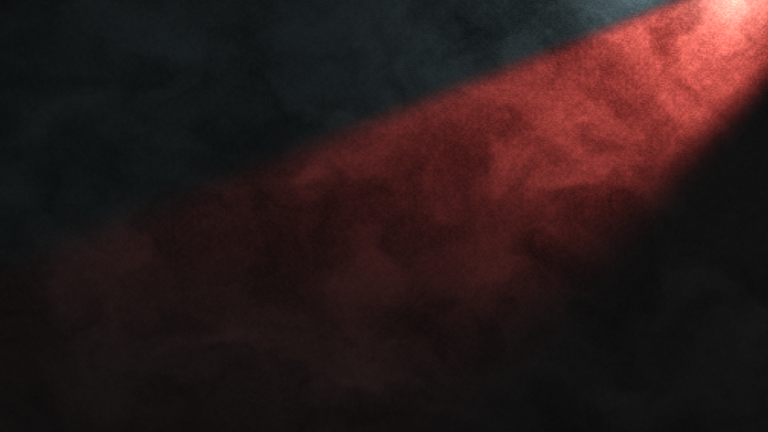
This background is drawn by a Shadertoy shader. Its source:

```glsl
// A red spotlight beam falls from the upper right across a dark, worn wall.
// Two soft half-planes bound the beam; its light fades with distance, while
// layered value noise gives the cloudy stains and the fine plaster grain.

#define APEX vec2(2.16, 1.23)      // where the beam edges would meet
#define LAMP vec2(1.69, 1.02)      // brightest spot, in canvas heights
#define UPPER_SLOPE 0.39
#define LOWER_SLOPE 1.15
#define BEAM_POWER 0.90
#define BEAM_FALLOFF 1.62
#define STAIN_DEPTH 1.35
#define GRAIN_DEPTH 0.20
#define WALL_COOL vec3(0.070, 0.084, 0.088)
#define WALL_DARK vec3(0.071, 0.069, 0.070)
#define HAZE_COLOR vec3(0.20, 0.25, 0.265)

float hash(vec2 p) {
    return fract(sin(dot(p, vec2(127.1, 311.7))) * 43758.545);
}

float valueNoise(vec2 p) {
    vec2 cell = floor(p);
    vec2 f = fract(p);
    f = f * f * (3.0 - 2.0 * f);
    float low = mix(hash(cell), hash(cell + vec2(1.0, 0.0)), f.x);
    float high = mix(hash(cell + vec2(0.0, 1.0)), hash(cell + 1.0), f.x);
    return mix(low, high, f.y);
}

float fbm(vec2 p) {
    float sum = 0.0;
    float weight = 0.5;
    for (int i = 0; i < 6; i++) {
        sum += weight * valueNoise(p);
        p = mat2(1.6, 1.2, -1.2, 1.6) * p + 7.3;
        weight *= 0.52;
    }
    return sum;
}

// Fine grain: isotropic specks plus short fibres along two diagonals
float plasterGrain(vec2 p) {
    vec2 rising = vec2(p.x + p.y, p.y - p.x) * 0.707;
    float specks = valueNoise(p * 283.0) - 0.5;
    float fibres = valueNoise(rising * vec2(90.0, 230.0))
                 + valueNoise(rising * vec2(230.0, 90.0) + 31.0) - 1.0;
    return 1.1 * specks + 0.7 * fibres;
}

// Signed distance to a line through the apex, positive above it
float aboveLine(vec2 p, float slope) {
    return dot(p - APEX, normalize(vec2(-slope, 1.0)));
}

void mainImage(out vec4 fragColor, in vec2 fragCoord) {
    // One unit is the canvas height; x is fitted to a 16:9 frame
    vec2 p = fragCoord / iResolution.xy * vec2(16.0 / 9.0, 1.0);
    float reach = distance(p, LAMP);

    // Wall texture: small warped stains, slightly wider than tall
    vec2 stainPos = p * vec2(7.0, 8.5);
    vec2 warp = vec2(fbm(stainPos * 0.7), fbm(stainPos * 0.7 + 19.0)) - 0.5;
    float stains = fbm(stainPos + warp * 2.2) - 0.5;
    float wall = 1.0 + STAIN_DEPTH * stains + GRAIN_DEPTH * plasterGrain(p);
    wall = max(0.25, wall);

    // Beam mask: edges soften away from the lamp
    float upper = aboveLine(p, UPPER_SLOPE);
    float lower = aboveLine(p, LOWER_SLOPE);
    float upperBlur = 0.014 + 0.018 * reach;
    float lowerBlur = 0.022 + 0.11 * reach;
    float belowTop = 1.0 - smoothstep(-upperBlur * 1.6, upperBlur, upper);
    float aboveBase = smoothstep(-lowerBlur * 0.5, lowerBlur * 1.7, lower);
    float beam = belowTop * aboveBase;

    // Unlit wall, cool above the beam and neutral below it
    vec3 color = mix(WALL_COOL, WALL_DARK, smoothstep(-0.1, 0.15, -upper));
    color *= mix(1.0, wall, 0.6);

    // Pale haze spilling above the beam
    float haze = exp(-3.2 * distance(p, vec2(1.5, 1.03)));
    color += HAZE_COLOR * haze * (1.0 - belowTop) * wall;

    // Red light, strongest along the upper edge and dim toward the floor
    float floorFade = mix(0.38, 1.0, smoothstep(0.05, 0.70, p.y));
    float sideFade = exp(-0.9 * max(-upper - 0.12, 0.0));
    float light = BEAM_POWER * exp(-BEAM_FALLOFF * reach);
    light *= floorFade * sideFade * beam;
    light *= mix(wall, 1.0, 0.45 * exp(-5.0 * reach));
    float paleness = 0.11 + 0.33 * light;
    color += light * vec3(1.0, paleness, paleness * 0.87);

    // Hot core beside the lamp
    vec2 fromCore = p - vec2(1.69, 1.04);
    float core = exp(-90.0 * dot(fromCore, fromCore));
    color += vec3(0.14, 0.27, 0.25) * core * beam;

    // Gentle darkening at the lower and left borders
    color *= 0.88 + 0.12 * smoothstep(0.0, 0.3, min(p.x, p.y + 0.08));
    fragColor = vec4(clamp(color, 0.0, 1.0), 1.0);
}
```
